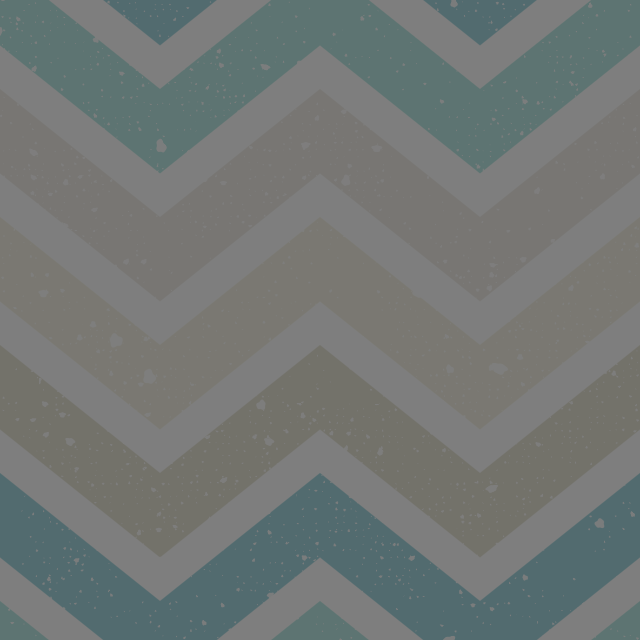
A WebGL 1 fragment shader for this pattern:

```glsl
precision highp float;
// Muted chevron bands in five colours, worn by scattered paint flecks.

uniform vec2 u_resolution;

#define ZIGZAGS 2.0
#define BANDS 5.0
#define RISE 0.2
#define BAND_FILL 0.66
#define BAND_START 0.139
#define FLECK_AMOUNT 0.36
#define GAP_COLOR vec3(0.495, 0.495, 0.493)
#define MAUVE vec3(0.470, 0.463, 0.452)
#define CREAM vec3(0.478, 0.472, 0.446)
#define OLIVE vec3(0.451, 0.446, 0.417)
#define BLUE vec3(0.322, 0.420, 0.437)
#define TEAL vec3(0.363, 0.455, 0.447)

float hash(vec2 p) {
  return fract(sin(dot(p, vec2(127.1, 311.7))) * 43758.5453);
}

float valueNoise(vec2 p) {
  vec2 cell = floor(p);
  vec2 f = fract(p);
  f = f * f * (3.0 - 2.0 * f);
  return mix(mix(hash(cell), hash(cell + vec2(1.0, 0.0)), f.x),
             mix(hash(cell + vec2(0.0, 1.0)), hash(cell + 1.0), f.x), f.y);
}

// One irregular fleck per occupied grid cell; radii are fractions of a cell.
float fleckLayer(vec2 uv, float cells, vec2 radii, float chance, float seed, float pixel) {
  vec2 p = uv * cells;
  vec2 id = floor(p) + seed;
  vec2 center = mix(vec2(0.28), vec2(0.72), vec2(hash(id + 1.3), hash(id + 5.9)));
  vec2 d = fract(p) - center;

  // Random orientation, stretch and wobbly outline.
  float turn = 6.2832 * hash(id + 9.1);
  float c = cos(turn);
  float s = sin(turn);
  d = vec2(c * d.x + s * d.y, c * d.y - s * d.x);
  d.y *= mix(1.0, 1.7, hash(id + 13.7));
  float angle = atan(d.y, d.x + 0.00001);
  float wobble = 1.0 + 0.12 * sin(3.0 * angle + turn) + 0.08 * sin(5.0 * angle - turn);

  float size = hash(id + 17.3);
  float radius = mix(radii.x, radii.y, size * size) * wobble;
  float edge = pixel * cells;
  float shape = 1.0 - smoothstep(-edge, edge, length(d) - radius);
  return shape * step(hash(id + 21.1), chance);
}

// Fine, medium and large flecks, gathered into loose clusters.
float flecks(vec2 uv, float pixel) {
  float cluster = smoothstep(0.2, 0.85, valueNoise(uv * 9.0 + 4.0));
  float worn = 0.0;
  for (int i = 0; i < 3; i++) {
    float level = float(i);
    float cells = 96.0 * pow(0.42, level);
    float chance = FLECK_AMOUNT * mix(0.3, 1.3, cluster) * (1.0 - 0.25 * level);
    vec2 radii = vec2(0.07, 0.21);
    worn = max(worn, fleckLayer(uv + 0.013 * level, cells, radii, chance, 37.0 * level, pixel));
  }
  return worn;
}

vec3 bandColor(float index) {
  vec3 color = MAUVE;
  color = mix(color, CREAM, step(0.5, index));
  color = mix(color, OLIVE, step(1.5, index));
  color = mix(color, BLUE, step(2.5, index));
  return mix(color, TEAL, step(3.5, index));
}

void main() {
  vec2 uv = gl_FragCoord.xy / u_resolution;
  float pixel = 0.75 / min(u_resolution.x, u_resolution.y);

  // Fold into zigzags: peaks at the sides and centre, valleys between.
  float fold = 1.0 - abs(2.0 * fract(uv.x * ZIGZAGS) - 1.0);
  float depth = (1.0 - uv.y - RISE * fold - BAND_START) * BANDS;
  float index = mod(floor(depth), BANDS);

  // Coverage from the perpendicular distance to the band edges.
  float slope = length(vec2(1.0, 2.0 * RISE * ZIGZAGS));
  float inside = 0.5 * BAND_FILL - abs(fract(depth) - 0.5 * BAND_FILL);
  float signedDist = inside / (BANDS * slope);
  float band = smoothstep(-pixel, pixel, signedDist);

  // The far edge of the gap belongs to the next band.
  float nextDist = (fract(depth) - 1.0) / (BANDS * slope);
  float nextBand = smoothstep(-pixel, pixel, nextDist);
  index = mod(index + step(0.5 + 0.5 * BAND_FILL, fract(depth)), BANDS);

  float paint = max(band, nextBand) * (1.0 - 0.9 * flecks(uv, pixel));
  gl_FragColor = vec4(mix(GAP_COLOR, bandColor(index), paint), 1.0);
}
```
